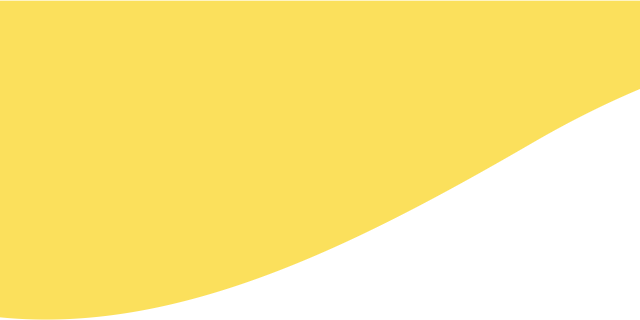
Give the GLSL for this background, as a WebGL 1 fragment shader.

```glsl
precision highp float;
// Yellow field over white, bounded below by a smooth rising wave.
uniform vec2 u_resolution;

const vec3 YELLOW = vec3(0.984, 0.878, 0.361);
const vec3 WHITE = vec3(1.0);
const float TROUGH_X = 0.1432;
const float JOIN_X = 1.6667;
const float TOP_EDGE = 0.998;

// Cubic rise away from a level trough; returns height and slope.
vec2 troughRise(float t) {
  float height = 0.0013 + t * t * (0.3352 - 0.0634 * t);
  float slope = t * (0.6704 - 0.1902 * t);
  return vec2(height, slope);
}

// Trough, then a flattening shoulder joined with equal slope.
vec2 wave(float x) {
  vec2 rise = troughRise(min(x, JOIN_X) - TROUGH_X);
  float s = max(x - JOIN_X, 0.0);
  return vec2(rise.x + s * (rise.y - 0.238 * s), rise.y - 0.476 * s);
}

// Coverage of a pixel by the positive side of a signed distance.
float coverage(float dist, float pixel) {
  return clamp(dist / pixel + 0.5, 0.0, 1.0);
}

void main() {
  // Canvas units: x spans 0 to 2, y spans 0 to 1.
  vec2 p = gl_FragCoord.xy / u_resolution * vec2(2.0, 1.0);
  float pixel = 1.0 / u_resolution.y;

  // Divide by the slope length for an even edge width.
  vec2 edge = wave(p.x);
  float waveDist = (p.y - edge.x) / sqrt(1.0 + edge.y * edge.y);

  // Yellow lies above the wave and below a thin top margin.
  float field = coverage(waveDist, pixel) * coverage(TOP_EDGE - p.y, pixel);
  gl_FragColor = vec4(mix(WHITE, YELLOW, field), 1.0);
}
```
